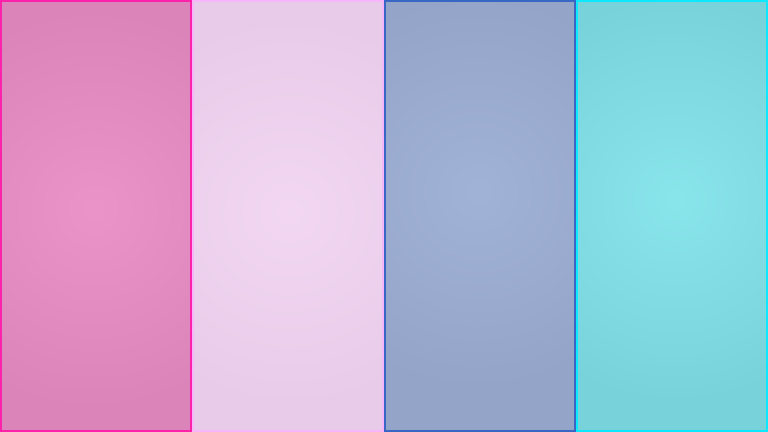
Give the GLSL for this background, as a Shadertoy shader.

```glsl
const int PANELS = 4;
const float BORDER = 0.0046;      // line width, in canvas heights
const float GLOW_RADIUS = 0.46;   // reach of the glow, in canvas heights

// Colour at the heart of each glow
const vec3 GLOW[PANELS] = vec3[](
    vec3(0.920, 0.578, 0.788), vec3(0.950, 0.842, 0.950),
    vec3(0.632, 0.700, 0.845), vec3(0.535, 0.900, 0.920));

// Colour beyond the glow
const vec3 SHADE[PANELS] = vec3[](
    vec3(0.858, 0.518, 0.730), vec3(0.905, 0.795, 0.910),
    vec3(0.580, 0.642, 0.785), vec3(0.472, 0.825, 0.855));

const vec3 LINE[PANELS] = vec3[](
    vec3(0.99, 0.13, 0.67), vec3(0.97, 0.71, 0.98),
    vec3(0.22, 0.40, 0.77), vec3(0.05, 0.91, 0.99));

// Glow centre: x in panel widths, y in canvas heights
const vec2 CENTRE[PANELS] = vec2[](
    vec2(0.49, 0.514), vec2(0.51, 0.508),
    vec2(0.49, 0.555), vec2(0.52, 0.537));

// Share of a pixel lying on the positive side of an edge
float coverage(float signedDistance, float pixel) {
    return clamp(signedDistance / pixel + 0.5, 0.0, 1.0);
}

vec3 panelColour(int i, vec2 p, vec2 size, float pixel) {
    // Radial glow
    float r = distance(p, CENTRE[i] * vec2(size.x, 1.0));
    vec3 colour = mix(GLOW[i], SHADE[i], clamp(r / GLOW_RADIUS, 0.0, 1.0));

    // Inset outline
    vec2 toEdge = min(p, size - p);
    float inset = min(toEdge.x, toEdge.y);
    return mix(colour, LINE[i], coverage(BORDER - inset, pixel));
}

void mainImage(out vec4 fragColor, in vec2 fragCoord) {
    float pixel = 1.0 / iResolution.y;
    vec2 p = fragCoord * pixel;
    vec2 size = vec2(iResolution.x * pixel / float(PANELS), 1.0);

    // Lay the panels from left to right, each over the one before
    vec3 colour = vec3(0.0);
    for (int i = 0; i < PANELS; i++) {
        vec2 local = p - vec2(float(i) * size.x, 0.0);
        vec3 panel = panelColour(i, local, size, pixel);
        colour = mix(colour, panel, coverage(local.x, pixel));
    }
    fragColor = vec4(colour, 1.0);
}
```
